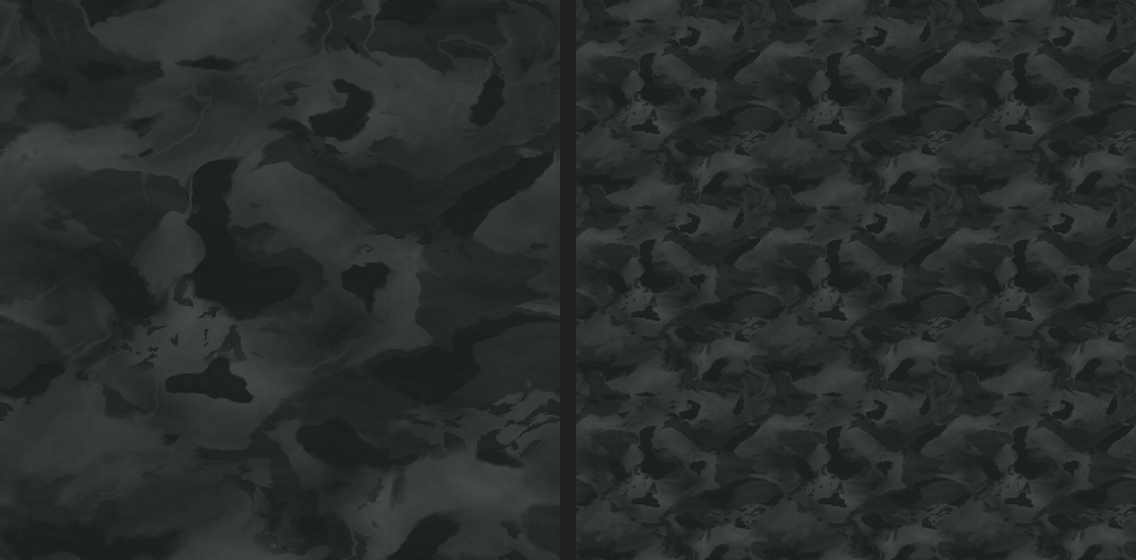
Left, the tile; right, the same tile 3 across and 3 down.
Give the GLSL for this texture, as a three.js fragment shader.

```glsl
varying vec2 vUv;

// Random unit gradient for a lattice cell
vec2 cellGradient(vec2 cell, float seed) {
  vec3 h = fract(vec3(cell.xyx + seed * 7.31) * vec3(0.1031, 0.1030, 0.0973));
  h += dot(h, h.yzx + 33.33);
  float angle = 6.2832 * fract((h.x + h.y) * h.z);
  return vec2(cos(angle), sin(angle));
}

// Gradient noise that wraps after freq cells
float noise(vec2 uv, vec2 freq, float seed) {
  vec2 p = uv * freq;
  vec2 i = floor(p);
  vec2 f = p - i;
  vec2 u = f * f * f * (f * (f * 6.0 - 15.0) + 10.0);
  vec2 e = vec2(0.0, 1.0);
  float a = dot(cellGradient(mod(i, freq), seed), f);
  float b = dot(cellGradient(mod(i + e.yx, freq), seed), f - e.yx);
  float c = dot(cellGradient(mod(i + e.xy, freq), seed), f - e.xy);
  float d = dot(cellGradient(mod(i + e.yy, freq), seed), f - e.yy);
  return mix(mix(a, b, u.x), mix(c, d, u.x), u.y);
}

float fbm(vec2 uv, vec2 freq, float gain, float seed) {
  float sum = 0.0;
  float amp = 1.0;
  for (int k = 0; k < 5; k++) {
    sum += amp * noise(uv, freq, seed + float(k));
    freq *= 2.0;
    amp *= gain;
  }
  return sum;
}

void main() {
  // Folded coordinates: a broad swirl and a finer, ragged one
  vec2 swirl = vec2(fbm(vUv, vec2(3.0, 4.0), 0.45, 1.0), fbm(vUv, vec2(3.0, 4.0), 0.45, 11.0));
  vec2 ragged = vec2(fbm(vUv, vec2(13.0, 17.0), 0.5, 21.0), fbm(vUv, vec2(13.0, 17.0), 0.5, 31.0));
  vec2 p = vUv + swirl * vec2(0.13, 0.08);
  vec2 q = p + ragged * vec2(0.022, 0.011);

  // Pale smoke with soft billows
  float smoke = fbm(p, vec2(4.0, 5.0), 0.48, 41.0);
  float billow = abs(noise(p + swirl * 0.06, vec2(5.0, 7.0), 51.0));
  float tone = 0.193 + 0.105 * smoke + 0.04 * (billow - 0.18);

  // Flat dark slabs, edges sharp in places and misty in others
  float mist = smoothstep(-0.15, 0.35, noise(vUv, vec2(4.0, 4.0), 61.0));
  float slabField = fbm(q, vec2(4.0, 7.0), 0.42, 71.0);
  float slab = smoothstep(0.04, 0.09 + 0.22 * mist, slabField);
  float streak = fbm(q, vec2(5.0, 32.0), 0.55, 81.0);
  float slabTone = 0.136 + 0.025 * smoke + 0.018 * streak;
  tone = mix(tone, slabTone, slab * 0.95);

  // Rounded near-black blotches
  float blotchField = fbm(q, vec2(6.0, 9.0), 0.36, 91.0);
  float blotch = smoothstep(0.2, 0.27 + 0.15 * mist, blotchField);
  tone = mix(tone, 0.108 + 0.01 * streak, blotch * 0.92);

  // Clusters of small dark flecks
  float cluster = smoothstep(0.08, 0.35, noise(p, vec2(5.0, 6.0), 101.0));
  float fleck = smoothstep(0.12, 0.24, fbm(q, vec2(18.0, 30.0), 0.5, 111.0));
  tone = mix(tone, 0.112, fleck * cluster * 0.8);

  // Pale slanting veins that come and go
  float ridge = abs(fbm(vec2(q.x, q.y - q.x), vec2(3.0, 4.0), 0.4, 121.0));
  float veinReach = smoothstep(0.02, 0.3, noise(vUv, vec2(4.0, 5.0), 131.0));
  float vein = (1.0 - smoothstep(0.008, 0.055, ridge)) * veinReach;
  tone = mix(tone, 0.222 + 0.05 * smoke, vein * 0.7);

  // Faint stone grain
  tone += 0.008 * fbm(vUv, vec2(64.0, 80.0), 0.7, 141.0);
  tone = clamp(tone, 0.09, 0.275);

  gl_FragColor = vec4(tone, tone + 0.013, tone + 0.016, 1.0);
}
```
